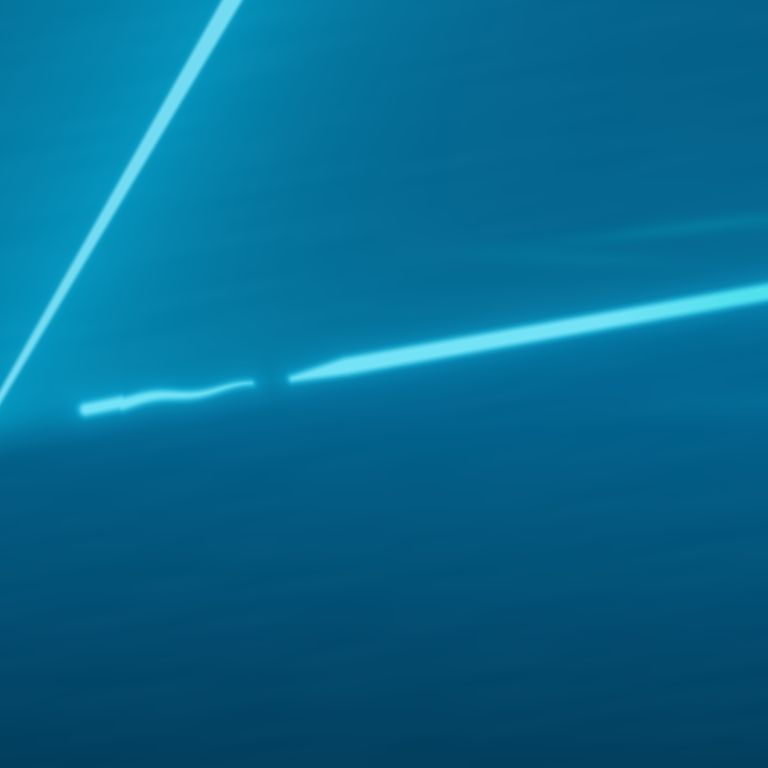
Give the GLSL for this background, as a Shadertoy shader.

```glsl
// Deep blue haze crossed by a slanted light beam and a broken glowing streak.

float hash(vec2 p) {
    return fract(sin(dot(p, vec2(127.1, 311.7))) * 43758.5);
}

float noise(vec2 p) {
    vec2 i = floor(p), f = fract(p);
    f = f * f * (3.0 - 2.0 * f);
    return mix(mix(hash(i), hash(i + vec2(1, 0)), f.x),
               mix(hash(i + vec2(0, 1)), hash(i + vec2(1, 1)), f.x), f.y);
}

// Signed distance to a segment whose radius runs from ra to rb.
float taper(vec2 p, vec2 a, vec2 b, float ra, float rb) {
    vec2 ab = b - a;
    float t = clamp(dot(p - a, ab) / dot(ab, ab), 0.0, 1.0);
    return length(p - a - ab * t) - mix(ra, rb, t);
}

// Soft coverage of a shape, never sharper than one pixel.
float cover(float d, float softness) {
    float w = max(softness, 1.0 / iResolution.y);
    return 1.0 - smoothstep(-w, w, d);
}

// Faint elongated wisp of light.
float wisp(vec2 p, vec2 center, float slope, vec2 size) {
    vec2 q = p - center;
    q.y -= slope * q.x;
    q /= size;
    return exp(-dot(q, q));
}

void mainImage(out vec4 fragColor, in vec2 fragCoord) {
    vec2 uv = fragCoord / iResolution.xy;
    float grain = noise(vec2(uv.x * 9.0, (uv.y - 0.18 * uv.x) * 60.0)) - 0.5;

    // Haze above the horizon, brightest beside the beam
    float height = uv.y - 0.44 - 0.18 * uv.x;
    float side = dot(uv - vec2(0.0, 0.482), vec2(0.864, -0.503));
    float beamGlow = exp(-abs(side) / (side < 0.0 ? 0.3 : 0.19));
    vec3 sky = mix(vec3(0.02, 0.37, 0.53), vec3(0.015, 0.585, 0.745), beamGlow);

    // Darker depth below
    vec3 depth = mix(vec3(0.01, 0.245, 0.37), vec3(0.01, 0.40, 0.57),
                     clamp(uv.y / 0.5, 0.0, 1.0));
    vec3 color = mix(depth, sky, smoothstep(-0.05, 0.03, height));

    // Light spilling from the streak, wider on its upper side
    float spill = exp(-abs(height) / (height > 0.0 ? 0.11 : 0.035));
    color += vec3(0.0, 0.085, 0.085) * spill * smoothstep(-0.1, 0.35, uv.x);

    // Wisps at the right and fine drifting grain
    float wisps = wisp(uv, vec2(0.93, 0.707), 0.11, vec2(0.2, 0.011))
                + 0.5 * wisp(uv, vec2(0.74, 0.664), -0.03, vec2(0.13, 0.012))
                + 0.4 * wisp(uv, vec2(0.97, 0.475), 0.08, vec2(0.12, 0.02));
    color += vec3(0.0, 0.065, 0.05) * wisps + 0.012 * grain;

    // Slanted beam, widening upward
    float beam = taper(uv, vec2(-0.012, 0.462), vec2(0.314, 1.02), 0.005, 0.0125);
    color = mix(color, vec3(0.15, 0.72, 0.86), 0.5 * cover(beam, 0.009));
    color = mix(color, vec3(0.45, 0.86, 0.95), cover(beam + 0.001, 0.004));

    // Broken streak: a rounded head with a thin tail, then a long bar
    float wobble = 0.003 * sin(uv.x * 55.0);
    vec2 bent = uv + vec2(0.0, wobble);
    float head = taper(uv, vec2(0.112, 0.467), vec2(0.158, 0.476), 0.011, 0.011);
    float tail = taper(bent, vec2(0.16, 0.476), vec2(0.327, 0.499), 0.011, 0.005);
    float bar = taper(uv, vec2(0.381, 0.507), vec2(0.45, 0.523), 0.007, 0.014);
    bar = min(bar, taper(uv, vec2(0.45, 0.523), vec2(1.03, 0.625), 0.014, 0.013));
    float streak = min(min(head, tail), bar);
    vec3 core = mix(vec3(0.46, 0.89, 0.97), vec3(0.32, 0.88, 0.93),
                    smoothstep(0.75, 1.0, uv.x));
    color += vec3(0.01, 0.08, 0.09) * exp(-max(streak, 0.0) / 0.014);
    color = mix(color, vec3(0.14, 0.74, 0.87), 0.8 * cover(streak, 0.006));
    color = mix(color, core, cover(streak + 0.004, 0.005));

    fragColor = vec4(clamp(color, 0.0, 1.0), 1.0);
}
```
